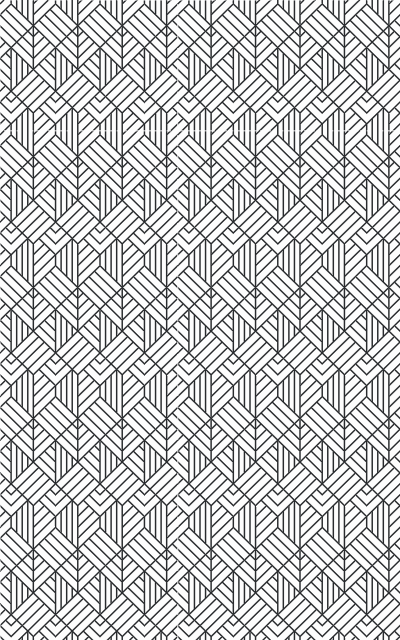
Write a WebGL 2 fragment shader that draws this pattern.

```glsl
#version 300 es
precision highp float;
// Interlocking line-work diamonds filled with stripes, chevrons and vertical bars.

#define COLUMNS 9.0
#define ROWS 4.89
#define PHASE vec2(0.5, 0.18)
#define LINE_WIDTH 0.066
#define STRIPES 4.0
#define INK vec3(0.16, 0.17, 0.18)
#define PAPER vec3(0.992)
#define SEAM vec2(0.4444, 0.2044)
#define SEAM_WIDTH 0.0028
#define SEAM_DASHES 64.0
#define SEAM_FADE 0.8

uniform vec2 u_resolution;
out vec4 outColor;

const float SQRT2 = 1.41421356;

// Distance to the nearest of the evenly spaced stripe lines.
float stripe(float t) {
    return abs(fract(t * STRIPES + 0.5) - 0.5) / STRIPES;
}

// Distance to the line work; six kinds of diamond follow each other downwards.
float lineDistance(vec2 p) {
    vec2 diagonal = 0.5 * vec2(p.y + p.x, p.y - p.x);
    vec2 cell = floor(diagonal);
    vec2 f = diagonal - cell;                 // x runs down-right, y down-left
    int kind = int(mod(cell.x + cell.y + 0.5, 6.0));

    float side = f.x - f.y;                   // offset from the vertical axis
    float axis = abs(side);
    float depth = max(f.x, f.y);
    float upper = SQRT2 * min(f.x, f.y);
    float lower = SQRT2 * (1.0 - depth);
    float rising = SQRT2 * stripe(f.x);
    float falling = SQRT2 * stripe(f.y);
    float chevron = SQRT2 * stripe(depth);
    float bars = stripe(side);
    float outline = min(upper, lower);

    if (kind == 0) return min(outline, falling);
    if (kind == 1) return min(outline, min(chevron, axis));
    if (kind == 2) return min(min(outline, axis), side > 0.0 ? bars : falling);
    if (kind == 3) return min(outline, rising);
    if (kind == 4) {
        // The lowest band belongs to the split diamonds underneath.
        if (depth < 0.75) return min(upper, chevron);
        float band = min(upper, SQRT2 * (depth - 0.75));
        return min(min(band, axis), side > 0.0 ? bars : rising);
    }
    return min(min(lower, axis), side < 0.0 ? bars : rising);
}

// Coverage of a dashed seam at a given distance.
float dashedSeam(float distance, float along, float pixel) {
    float dash = smoothstep(0.1, 0.2, abs(fract(along * SEAM_DASHES) - 0.5));
    return dash * clamp(0.5 + (0.5 * SEAM_WIDTH - distance) / pixel, 0.0, 1.0);
}

void main() {
    vec2 uv = gl_FragCoord.xy / u_resolution;
    uv.y = 1.0 - uv.y;
    vec2 p = uv * vec2(2.0 * COLUMNS, 6.0 * ROWS) - PHASE;

    // Ink lines with one-pixel smoothing.
    float pixel = 2.0 * COLUMNS / u_resolution.x;
    float ink = clamp(0.5 + (0.5 * LINE_WIDTH - lineDistance(p)) / pixel, 0.0, 1.0);

    // Pale worn joins between printed sheets.
    float aspect = u_resolution.y / u_resolution.x;
    vec2 sheet = vec2(uv.x, uv.y * aspect);
    float joinY = SEAM.y * aspect;
    float unitPixel = 1.0 / u_resolution.x;
    float vertical = min(sheet.x, abs(sheet.x - SEAM.x));
    float horizontal = min(sheet.y, abs(sheet.y - joinY));
    float wear = max(dashedSeam(vertical, sheet.y, unitPixel),
                     dashedSeam(horizontal, sheet.x, unitPixel));

    outColor = vec4(mix(PAPER, INK, ink * (1.0 - SEAM_FADE * wear)), 1.0);
}
```
